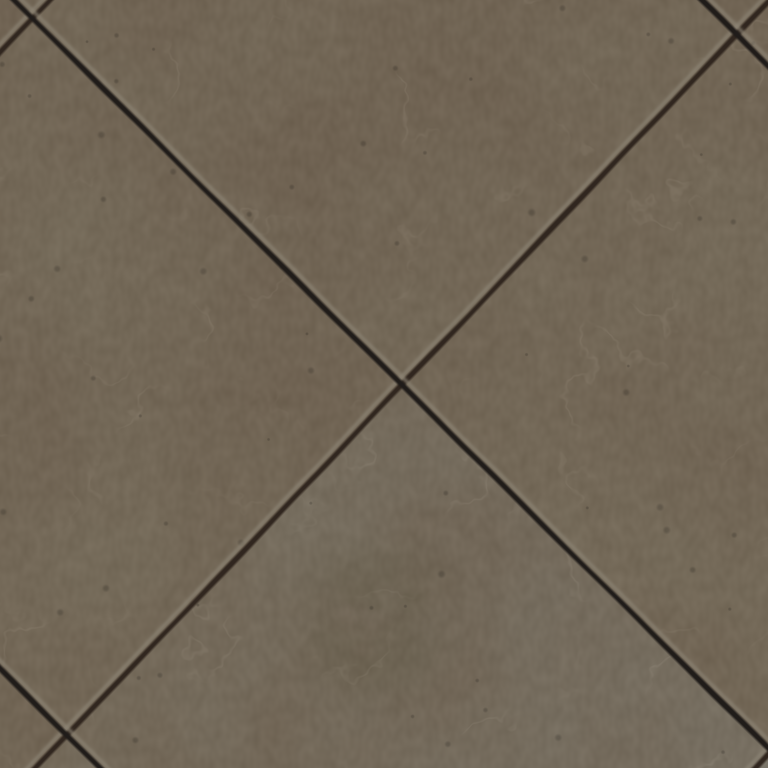
This texture is drawn by a three.js fragment shader. Its source:

```glsl
varying vec2 vUv;

// Layout: one joint crossing and the two tile edges leaving it
const vec2 CROSSING = vec2(0.5234, 0.4987);
const vec2 EDGE_DOWN = vec2(0.481, -0.477);
const vec2 EDGE_UP = vec2(0.436, 0.456);

// Joints
const float JOINT_HALF = 0.0034;
const float JOINT_SOFT = 0.0023;
const float JOINT_WOBBLE = 0.0012;
const float BEVEL_OFFSET = 0.0075;
const float BEVEL_WIDTH = 0.0032;
const float BEVEL_GAIN = 0.55;

// Surface
const float MOTTLE_SCALE = 3.6;
const float GRAIN_GAIN = 0.022;
const float VEIN_GAIN = 0.028;
const float SPECK_CELLS = 22.0;
const float SPECK_SHARE = 0.13;
const vec2 STAIN_CENTER = vec2(0.49, 0.19);
const float STAIN_RADIUS = 0.15;

// Colours
const vec3 BROWN = vec3(0.437, 0.387, 0.323);
const vec3 OLIVE = vec3(0.458, 0.417, 0.350);
const vec3 GREY = vec3(0.468, 0.440, 0.390);
const vec3 STAIN = vec3(0.375, 0.350, 0.275);
const vec3 BEVEL = vec3(0.560, 0.530, 0.470);
const vec3 JOINT_BLACK = vec3(0.125, 0.110, 0.100);
const vec3 JOINT_BROWN = vec3(0.190, 0.150, 0.120);

float cross2(vec2 a, vec2 b) {
  return a.x * b.y - a.y * b.x;
}

float hash(vec2 p) {
  vec3 q = fract(p.xyx * vec3(0.1031, 0.1030, 0.0973));
  q += dot(q, q.yzx + 33.33);
  return fract((q.x + q.y) * q.z);
}

float corner(vec2 cell, vec2 offset) {
  float angle = 6.2832 * hash(cell);
  return dot(vec2(cos(angle), sin(angle)), offset);
}

float gradientNoise(vec2 p) {
  vec2 i = floor(p);
  vec2 f = p - i;
  vec2 u = f * f * f * (f * (f * 6.0 - 15.0) + 10.0);
  vec2 e = vec2(1.0, 0.0);
  float low = mix(corner(i, f), corner(i + e, f - e), u.x);
  float high = mix(corner(i + e.yx, f - e.yx), corner(i + 1.0, f - 1.0), u.x);
  return mix(low, high, u.y);
}

float fbm(vec2 p) {
  float sum = 0.0;
  float gain = 0.6;
  for (int i = 0; i < 5; i++) {
    sum += gain * gradientNoise(p);
    p = mat2(1.6, 1.2, -1.2, 1.6) * p + 7.3;
    gain *= 0.55;
  }
  return sum;
}

// Small pits, at most one per cell
float specks(vec2 p) {
  vec2 q = p * SPECK_CELLS;
  vec2 cell = floor(q);
  vec2 center = 0.25 + 0.5 * vec2(hash(cell + 11.0), hash(cell + 47.0));
  float radius = mix(0.06, 0.15, hash(cell + 83.0));
  float present = step(hash(cell + 29.0), SPECK_SHARE);
  return present * (1.0 - smoothstep(0.2 * radius, radius, length(q - cell - center)));
}

vec3 tileSurface(vec2 p, vec2 id) {
  vec2 q = p + 5.0 * vec2(hash(id + 61.0), hash(id + 97.0));
  float mottle = fbm(q * MOTTLE_SCALE);
  float tone = 0.42 + 1.3 * mottle + 0.3 * (hash(id + 40.0) - 0.5);
  vec3 color = mix(BROWN, OLIVE, clamp(tone, 0.0, 1.0));

  // Cooler tiles toward the lower side, with a soft dark stain
  float cool = clamp(0.5 * (id.x - id.y), 0.0, 1.0);
  color = mix(color, GREY, cool * clamp(0.7 + 1.5 * (p.x - 0.5) + mottle, 0.0, 1.5));
  float blot = 1.0 - smoothstep(0.0, STAIN_RADIUS, length(p - STAIN_CENTER));
  color = mix(color, STAIN, cool * blot * clamp(0.75 + 1.8 * fbm(q * 14.0), 0.0, 1.0));

  // Faint pale veins, fine grain and pits
  float ridge = 1.0 - smoothstep(0.0, 0.035, abs(fbm(q * 6.0 + 19.0)));
  color += VEIN_GAIN * ridge * smoothstep(0.0, 0.35, gradientNoise(q * 9.0));
  color += GRAIN_GAIN * (gradientNoise(q * vec2(120.0, 75.0)) + gradientNoise(q * 42.0));
  return color * (1.0 - 0.17 * specks(q));
}

// Dark groove with a pale bevel on its positive side
vec3 drawJoint(vec3 color, float d, float halfWidth, vec3 dark) {
  float bevel = (d - BEVEL_OFFSET) / BEVEL_WIDTH;
  color = mix(color, BEVEL, BEVEL_GAIN * exp(-bevel * bevel));
  float groove = 1.0 - smoothstep(halfWidth - JOINT_SOFT, halfWidth + JOINT_SOFT, abs(d));
  return mix(color, dark, groove);
}

void main() {
  // Skewed tile coordinates and signed distances to the nearest joints
  float area = cross2(EDGE_DOWN, EDGE_UP);
  vec2 rel = vUv - CROSSING;
  vec2 grid = vec2(cross2(rel, EDGE_UP), cross2(EDGE_DOWN, rel)) / area;
  vec2 d = (fract(grid + 0.5) - 0.5) * area / vec2(length(EDGE_UP), length(EDGE_DOWN));
  d += JOINT_WOBBLE * vec2(gradientNoise(vUv * 9.0), gradientNoise(vUv * 9.0 + 31.0));

  vec3 color = tileSurface(vUv, floor(grid));
  float halfWidth = JOINT_HALF * (1.0 + 0.3 * gradientNoise(vUv * 6.0 + 53.0));
  color = drawJoint(color, -d.x, halfWidth, JOINT_BROWN);
  color = drawJoint(color, d.y, halfWidth, JOINT_BLACK);
  gl_FragColor = vec4(color, 1.0);
}
```
